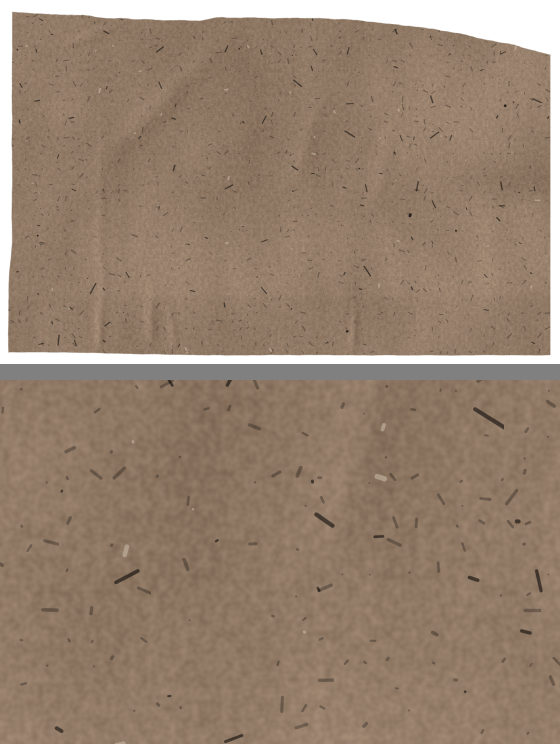
Top, the full canvas; bottom, a detail of the centre.
A WebGL 2 fragment shader for this texture:

```glsl
#version 300 es
precision highp float;
// Torn sheet of brown kraft paper with soft creases and stray fibres on white.

uniform vec2 u_resolution;
out vec4 fragColor;

// Two random values in 0..1 for an integer cell
vec2 hash2(vec2 cell) {
    uvec2 v = uvec2(ivec2(cell) + 4096) * 1664525u + 1013904223u;
    v.x += v.y * 1664525u;
    v.y += v.x * 1664525u;
    v ^= v >> 16u;
    v.x += v.y * 1664525u;
    v.y += v.x * 1664525u;
    v ^= v >> 16u;
    return vec2(v & 65535u) / 65535.0;
}

float cornerSlope(vec2 cell, vec2 offset) {
    float angle = 6.2832 * hash2(cell).x;
    return dot(vec2(cos(angle), sin(angle)), offset);
}

float gradientNoise(vec2 p) {
    vec2 i = floor(p), f = fract(p);
    vec2 u = f * f * f * (f * (f * 6.0 - 15.0) + 10.0);
    vec2 e = vec2(1.0, 0.0);
    return mix(mix(cornerSlope(i, f), cornerSlope(i + e, f - e), u.x),
               mix(cornerSlope(i + e.yx, f - e.yx), cornerSlope(i + 1.0, f - 1.0), u.x), u.y);
}

float fbm(vec2 p) {
    float sum = 0.0, amplitude = 1.0;
    for (int octave = 0; octave < 4; octave++) {
        sum += amplitude * gradientNoise(p);
        p = p * 2.03 + 17.3;
        amplitude *= 0.5;
    }
    return sum;
}

// Fold from a to b: lit on its left flank, shaded on its right
float crease(vec2 p, vec2 a, vec2 b, float width) {
    vec2 along = normalize(b - a);
    float t = dot(p - a, along) / length(b - a);
    float across = dot(p - a, vec2(along.y, -along.x)) / width;
    float fade = smoothstep(-0.1, 0.25, t) * (1.0 - smoothstep(0.5, 1.1, t));
    return -2.0 * across * exp(-across * across) * fade;
}

// Signed distance to the sheet outline, negative inside
float sheet(vec2 p) {
    float ragged = 0.004 * fbm(p * 14.0);
    float right = max(p.x - 0.8, 0.0);
    float top = 0.966 - 0.022 * smoothstep(0.0, 0.5, p.x)
              + 0.006 * smoothstep(0.54, 0.6, p.x) - 0.2 * right * right + ragged;
    float left = 0.033 - 0.01 * smoothstep(0.36, 0.2, p.y) + 0.4 * ragged;
    float bottom = 0.032 - 0.008 * smoothstep(0.1, 0.6, p.x) + 0.4 * ragged;
    return max(max(p.y - top, bottom - p.y), max(left - p.x, p.x - 1.512));
}

// Coverage of one short random fibre per grid cell
float fibres(vec2 p, float cellSize, float share, float halfLength, float radius, float seed) {
    vec2 cell = floor(p / cellSize);
    vec2 place = hash2(cell + seed), kind = hash2(cell + seed + 311.0);
    vec2 q = p - (cell + 0.25 + 0.5 * place) * cellSize;
    float angle = 6.2832 * kind.y;
    vec2 along = vec2(cos(angle), sin(angle));
    float reach = halfLength * place.x * place.y * 2.0;
    q -= along * clamp(dot(q, along), -reach, reach);
    float px = 1.0 / u_resolution.y;
    float size = radius * (0.6 + 0.8 * place.y);
    return step(kind.x, share) * (1.0 - smoothstep(size - 0.7 * px, size + 0.7 * px, length(q)));
}

void main() {
    vec2 p = gl_FragCoord.xy / u_resolution.y;
    vec2 bent = p + 0.012 * vec2(gradientNoise(p * 9.0), gradientNoise(p * 9.0 + 40.0));

    // Broad stains and upright ripples
    float tone = 0.045 * fbm(p * vec2(3.2, 2.6) + 5.0) + 0.03 * fbm(bent * vec2(9.0, 2.5));
    tone += 0.035 * exp(-12.0 * dot(p - vec2(1.33, 0.65), p - vec2(1.33, 0.65)));
    tone -= 0.03 * exp(-14.0 * dot(p - vec2(0.66, 0.77), p - vec2(0.66, 0.77)));
    tone -= 0.04 * exp(-pow((p.y - 0.5) / 0.055, 2.0)) * smoothstep(1.18, 1.32, p.x);
    tone += 0.014 * smoothstep(0.5, 0.25, p.y) - 0.018 * smoothstep(0.2, 0.17, p.y);

    // Creases: bottom edge pinches, then long diagonal folds
    tone += 0.06 * crease(bent, vec2(0.275, 0.03), vec2(0.275, 0.2), 0.011);
    tone += 0.03 * crease(bent, vec2(0.28, 0.12), vec2(0.28, 0.66), 0.014);
    tone += 0.05 * crease(bent, vec2(0.415, 0.04), vec2(0.42, 0.22), 0.013);
    tone += 0.04 * crease(bent, vec2(0.48, 0.03), vec2(0.465, 0.18), 0.012);
    tone += 0.055 * crease(bent, vec2(0.965, 0.03), vec2(0.98, 0.18), 0.011);
    tone += 0.035 * crease(bent, vec2(0.28, 0.55), vec2(0.65, 0.92), 0.035);
    tone += 0.025 * crease(bent, vec2(0.16, 0.86), vec2(0.36, 0.95), 0.013);
    tone += 0.025 * crease(bent, vec2(0.81, 0.5), vec2(0.9, 0.78), 0.022);
    tone += 0.022 * crease(bent, vec2(1.03, 0.42), vec2(1.09, 0.72), 0.025);

    // Pulp grain
    tone += 0.05 * gradientNoise(p * vec2(105.0, 75.0)) + 0.05 * gradientNoise(p * 190.0);
    vec3 color = vec3(0.572, 0.482, 0.402) + tone * vec3(1.0, 0.93, 0.88);

    // Dark and pale fibres, then a few bold specks
    color *= 1.0 - 0.28 * fibres(p, 0.021, 0.35, 0.005, 0.0012, 0.0);
    color *= 1.0 - 0.55 * fibres(p + 0.013, 0.047, 0.2, 0.009, 0.0014, 57.0);
    color = mix(color, vec3(0.78, 0.72, 0.65), 0.6 * fibres(p + 0.007, 0.06, 0.12, 0.004, 0.0017, 123.0));
    color = mix(color, vec3(0.1, 0.08, 0.07), 0.9 * fibres(p, 0.15, 0.12, 0.002, 0.0026, 211.0));

    // Cut the sheet out of the white ground
    float px = 1.0 / u_resolution.y;
    fragColor = vec4(mix(color, vec3(1.0), smoothstep(-0.8 * px, 0.8 * px, sheet(p))), 1.0);
}
```
